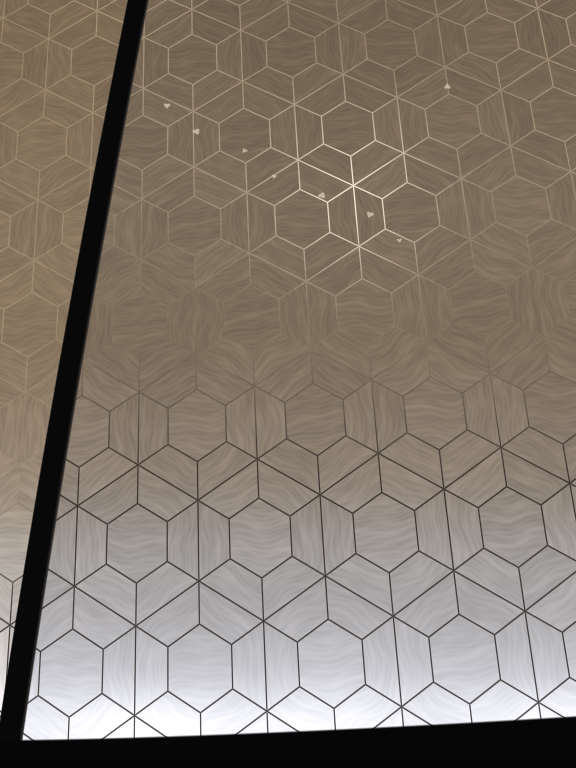
Reproduce this pattern procedurally as a WebGL 1 fragment shader.

```glsl
precision highp float;
uniform vec2 u_resolution;

float hash(vec2 p) {
  return fract(sin(dot(mod(p, 97.0), vec2(12.99, 78.23))) * 4375.85);
}

// Distance to the nearest jittered cell point
float cellular(vec2 p) {
  vec2 cell = floor(p);
  float nearest = 2.0;
  for (int y = -1; y <= 1; y++) {
    for (int x = -1; x <= 1; x++) {
      vec2 c = cell + vec2(float(x), float(y));
      vec2 site = c + vec2(hash(c), hash(c + 31.7));
      nearest = min(nearest, distance(p, site));
    }
  }
  return nearest;
}

// Plane coordinates (column, row, depth) of a point on the tilted floor
vec3 floorPlane(vec2 s) {
  vec2 tilt = vec2(-0.008, 0.055);
  vec2 col = vec2(0.2248, 0.0067) - tilt.x * s;
  vec2 row = vec2(0.0162, 0.2452) - tilt.y * s;
  vec2 r = s - vec2(0.5747, 0.1823);
  float det = col.x * row.y - row.x * col.y;
  vec2 ij = vec2(r.x * row.y - row.x * r.y, col.x * r.y - r.x * col.y) / det;
  return vec3(ij, 1.0 + dot(tilt, ij));
}

// Wood streaks: grain runs along g.x
float woodGrain(vec2 g, float seed) {
  float bend = 0.025 * sin(g.x * 7.0 + seed * 40.0) + 0.012 * sin(g.x * 17.0 + seed * 9.0);
  float v = g.y + bend;
  float fibres = cellular(vec2(g.x * 4.5, v * 34.0) + seed * 53.0) - 0.45;
  float bands = sin(v * 31.0 + seed * 20.0) + 0.6 * sin(v * 67.0 + g.x * 3.0 + seed * 70.0);
  return fibres * 0.13 + bands * 0.017;
}

// Vertical light falloff, warm above and white near the lower edge
vec3 floorLight(vec2 s) {
  vec3 c = mix(vec3(0.45, 0.39, 0.32), vec3(0.495, 0.435, 0.365), 1.0 - smoothstep(0.9, 1.35, s.y));
  c = mix(c, vec3(0.56, 0.51, 0.46), 1.0 - smoothstep(0.48, 0.76, s.y));
  c = mix(c, vec3(0.66, 0.65, 0.65), 1.0 - smoothstep(0.3, 0.53, s.y));
  c = mix(c, vec3(0.82, 0.82, 0.85), 1.0 - smoothstep(0.11, 0.32, s.y));
  float pools = 0.8 + 0.2 * sin(s.x * 13.0 - 1.8) * sin(s.x * 5.0 + 0.6);
  return c + 0.22 * pools * (1.0 - smoothstep(0.06, 0.18, s.y));
}

void main() {
  vec2 s = gl_FragCoord.xy / u_resolution.x;
  float px = 1.0 / u_resolution.x;

  // Dividing bar, slightly bowed
  float h = (1.333 - s.y) / 1.276;
  float barX = s.x - (0.24 - 0.222 * h - 0.03 * h * (1.0 - h));
  float barHalf = 0.018 + 0.004 * h;
  float leftPanel = step(barX, 0.0);

  vec3 plane = floorPlane(s - vec2(0.0, 0.01) * leftPanel);
  vec2 q = plane.xy * vec2(1.0, 0.866);

  // Nearest hexagon centre from two interleaved grids
  vec2 r = vec2(1.0, 1.732);
  vec2 pa = mod(q, r) - 0.5 * r;
  vec2 pb = mod(q - 0.5 * r, r) - 0.5 * r;
  vec2 p = dot(pa, pa) < dot(pb, pb) ? pa : pb;
  vec2 id = floor((q - p) / vec2(0.5, 0.866) + 0.5);

  // Six trapezoids around an inner hexagon
  float sector = mod(floor(atan(p.y, p.x) / 1.0472 + 0.5), 6.0);
  float angle = sector * 1.0472;
  vec2 n = vec2(cos(angle), sin(angle));
  float m = dot(p, n);
  float t = dot(p, vec2(-n.y, n.x));
  bool inner = m < 0.247;
  float joint = min(0.5 - m, abs(m - 0.247));
  if (!inner) joint = min(joint, 0.5 * m - 0.866 * abs(t));
  joint *= 0.229 / plane.z;

  // Wood pieces
  float seed = hash(id + (inner ? 0.37 : sector * 3.1 + 1.7));
  float wood = woodGrain(inner ? p : vec2(t, m), seed) + 0.05 * (seed - 0.5);
  vec3 color = floorLight(s) * (1.0 + wood * mix(0.45, 1.0, smoothstep(0.1, 0.5, s.y)));
  color *= 1.0 + leftPanel * vec3(0.08, 0.06, 0.02);

  // Metal joints: pale above, dark below, with a hot spot
  float line = 1.0 - smoothstep(-0.6 * px, 0.8 * px, joint - 0.0009);
  float fade = leftPanel * 0.25;
  vec2 spot = (s - vec2(0.615, 1.0)) / vec2(0.13, 0.14);
  float glint = exp(-dot(spot, spot));
  float pale = smoothstep(0.72 - fade, 1.12 - fade, s.y) * (0.5 + 0.15 * sin(s.x * 9.0 + s.y * 4.0));
  float dark = 1.0 - smoothstep(0.48 - fade, 0.76 - fade, s.y);
  color = mix(color, vec3(0.16, 0.14, 0.13), line * dark * 0.85);
  color = mix(color, vec3(0.76, 0.69, 0.57), line * pale);
  color = mix(color, vec3(0.97, 0.94, 0.86), line * glint);

  // Scattered pale chips
  for (int i = 0; i < 8; i++) {
    float k = float(i);
    vec2 at = vec2(0.29 + 0.57 * fract(k * 0.618), 0.91 + 0.3 * fract(k * 0.37 + 0.8));
    vec2 d = s - at;
    float size = 0.0035 + 0.0025 * hash(vec2(k, 5.0)) + 0.0012 * sin(3.0 * atan(d.y, d.x) + k);
    float chip = 1.0 - smoothstep(-px, px, length(d * vec2(1.0, 1.3)) - size);
    color = mix(color, vec3(0.8, 0.76, 0.68), chip * 0.85);
  }

  // Black bar with a faint lit edge, and the lower border
  float bar = 1.0 - smoothstep(-px, px, abs(barX) - barHalf);
  float rim = smoothstep(0.7, 0.95, barX / barHalf);
  color = mix(color, mix(vec3(0.03), vec3(0.18, 0.165, 0.16), rim), bar);
  float border = s.y - 0.047 - 0.0415 * pow(s.x, 1.5);
  color = mix(vec3(0.025), color, smoothstep(-px, 2.0 * px, border));

  gl_FragColor = vec4(clamp(color, 0.0, 1.0), 1.0);
}
```
